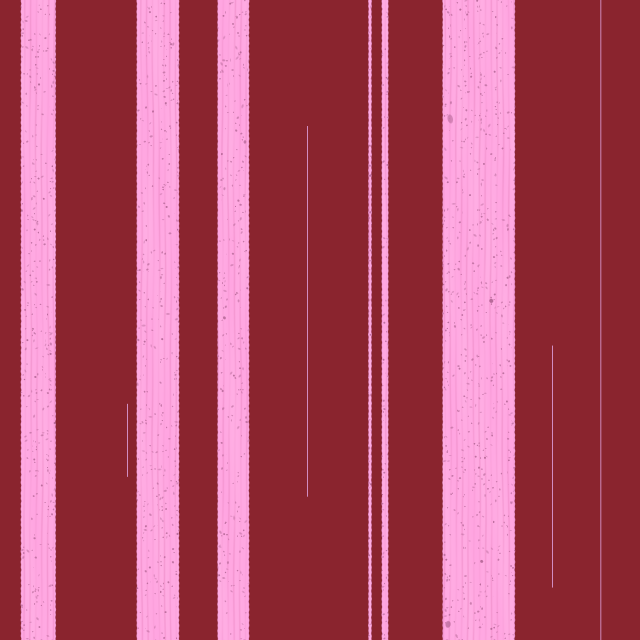
Give the GLSL for this pattern, as a Shadertoy shader.

```glsl
// Speckled pink vertical bands and hairlines on a plain dark red ground.
// Bands and lines are box distances; their surface combines layered-sine
// grain with cellular specks and a few larger blots.

const vec3 GROUND     = vec3(0.54, 0.14, 0.18);
const vec3 PINK_LIGHT = vec3(1.00, 0.68, 0.89);
const vec3 PINK_MID   = vec3(1.00, 0.64, 0.88);
const vec3 PINK_GRAIN = vec3(0.94, 0.56, 0.79);
const vec3 SPECK      = vec3(0.66, 0.36, 0.54);
const vec3 HAIRLINE   = vec3(0.84, 0.58, 0.80);

const float HAIR_HALF_WIDTH = 0.0007;
const float EDGE_WOBBLE     = 0.0003;  // roughness of the band sides
const float FRINGE_WIDTH    = 0.0016;  // darker rim inside each band
const float GRAIN_FREQUENCY = 690.0;   // radians per canvas width
const float SPECK_CELLS     = 190.0;
const float BLOT_CELLS      = 34.0;
const float BLOT_DENSITY    = 0.018;

// Left and right side of each band
const int BAND_COUNT = 6;
const vec2 BANDS[BAND_COUNT] = vec2[](
    vec2(0.0326, 0.0872), vec2(0.2135, 0.2799), vec2(0.3398, 0.3893),
    vec2(0.5755, 0.5807), vec2(0.5964, 0.6068), vec2(0.6914, 0.8047));

// Position, bottom and top of each hairline
const int HAIR_COUNT = 4;
const vec3 HAIRS[HAIR_COUNT] = vec3[](
    vec3(0.1992, 0.255, 0.369), vec3(0.4805, 0.224, 0.803),
    vec3(0.8633, 0.082, 0.460), vec3(0.9388, -0.1, 1.1));

vec3 hash3(vec2 p) {
    vec3 q = fract(p.xyx * vec3(0.1031, 0.1030, 0.0973));
    q += dot(q, q.yxz + 33.33);
    return fract((q.xxy + q.yzz) * q.zyx);
}

// Coverage of a shape from its signed distance
float fill(float dist, float pixel) {
    return clamp(0.5 - dist / pixel, 0.0, 1.0);
}

// Scattered tilted ovals, one at most per cell
float specks(vec2 p, float cells, float density, float size, float pixel) {
    vec2 grid = p * cells, cell = floor(grid);
    float cover = 0.0;
    for (int j = -1; j <= 1; j++)
    for (int i = -1; i <= 1; i++) {
        vec2 id = cell + vec2(i, j);
        vec3 jitter = hash3(id), kind = hash3(id + 71.7);
        vec2 d = grid - id - jitter.xy;
        float angle = 6.2832 * kind.y;
        d = mat2(cos(angle), sin(angle), -sin(angle), cos(angle)) * d;
        d.x *= mix(0.5, 1.0, kind.z);
        float radius = size * mix(0.45, 1.0, jitter.z * jitter.z);
        float shape = fill((length(d) - radius) / cells, pixel);
        cover = max(cover, shape * step(kind.x, density) * mix(0.45, 1.0, kind.z));
    }
    return cover;
}

// Fine, slightly bending vertical streaks
float grain(vec2 p) {
    float bend = 0.8 * sin(9.0 * p.y + 21.0 * p.x) + 0.35 * sin(31.0 * p.y + 47.0 * p.x);
    float fine = 0.5 + 0.5 * sin(GRAIN_FREQUENCY * p.x + bend);
    float uneven = 0.65 + 0.35 * sin(13.0 * p.y + 173.0 * p.x);
    return pow(fine, 4.0) * uneven;
}

vec3 bandSurface(vec2 p, float pixel) {
    float shade = 0.5 + 0.25 * sin(211.0 * p.x + 3.0 * sin(5.0 * p.y))
                      + 0.25 * sin(17.0 * p.y + 83.0 * p.x);
    vec3 color = mix(PINK_LIGHT, PINK_MID, shade * 0.8);
    color = mix(color, PINK_GRAIN, 0.65 * grain(p));

    // Specks gather in columns and in loose patches
    float column = pow(0.5 + 0.5 * sin(253.0 * p.x + sin(4.0 * p.y)), 3.0);
    float patches = 0.5 + 0.5 * sin(15.0 * p.y + 11.0 * p.x + 2.0 * sin(7.0 * p.y));
    float density = 0.07 + 0.13 * column + 0.05 * patches;
    float spots = specks(p, SPECK_CELLS, density, 0.30, pixel);
    float blots = specks(p + 3.1, BLOT_CELLS, BLOT_DENSITY, 0.15, pixel);
    return mix(color, SPECK, max(0.8 * spots, 0.85 * blots));
}

void mainImage(out vec4 fragColor, in vec2 fragCoord) {
    float pixel = 1.0 / iResolution.y;
    vec2 p = fragCoord * pixel;

    // Signed distance to the nearest band
    float bandDist = 1.0;
    for (int i = 0; i < BAND_COUNT; i++) {
        vec2 side = BANDS[i];
        bandDist = min(bandDist, max(side.x - p.x, p.x - side.y));
    }
    bandDist += EDGE_WOBBLE * (sin(760.0 * p.y) + 0.6 * sin(291.0 * p.y + 40.0 * p.x));

    // Surface with its darker rim
    vec3 surface = bandSurface(p, pixel);
    float rim = smoothstep(-FRINGE_WIDTH, 0.0, bandDist);
    surface = mix(surface, SPECK, 0.45 * rim);
    vec3 color = mix(GROUND, surface, fill(bandDist, pixel));

    // Hairlines
    for (int i = 0; i < HAIR_COUNT; i++) {
        vec3 hair = HAIRS[i];
        float dist = max(abs(p.x - hair.x) - HAIR_HALF_WIDTH,
                         max(hair.y - p.y, p.y - hair.z));
        color = mix(color, HAIRLINE, fill(dist, pixel));
    }
    fragColor = vec4(color, 1.0);
}
```
